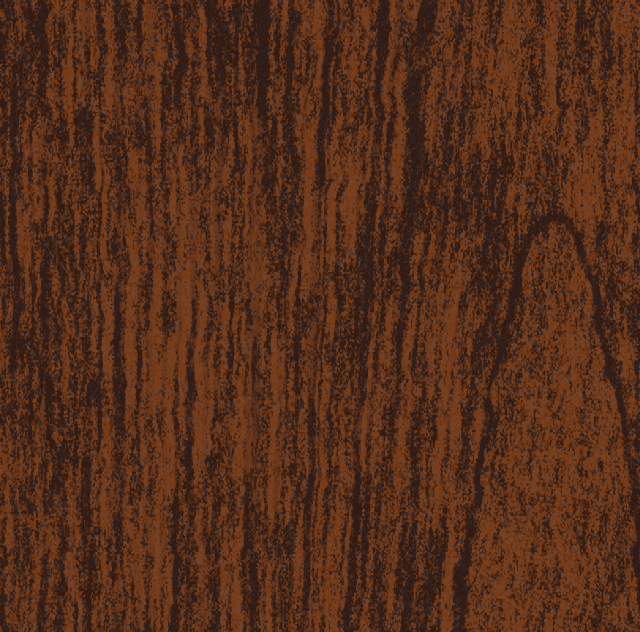
This texture is drawn by a WebGL 2 fragment shader. Its source:

```glsl
#version 300 es
precision highp float;
// Dark stained wood: leaning vertical growth lines on the left and a pointed
// cathedral arch on the right, over stretched streaks and fine pore speckle.
// Smooth cellular noise gives a density that blends dark pores and warm wood.
uniform vec2 u_resolution;
out vec4 fragColor;

vec3 hash3(vec2 p) {
    vec3 q = fract(p.xyx * vec3(0.1031, 0.1030, 0.0973));
    q += dot(q, q.yxz + 33.33);
    return fract((q.xxy + q.yzz) * q.zyx);
}

// Cellular noise: random cell values blended by distance to jittered points
float cellNoise(vec2 p) {
    vec2 cell = floor(p), local = fract(p);
    float sum = 0.0, total = 0.0;
    for (int j = -1; j <= 1; j++) {
        for (int i = -1; i <= 1; i++) {
            vec2 offset = vec2(i, j);
            vec3 rnd = hash3(cell + offset + 17.0);
            vec2 d = offset + 0.15 + 0.7 * rnd.xy - local;
            float weight = exp(-6.0 * dot(d, d));
            sum += weight * rnd.z;
            total += weight;
        }
    }
    return sum / total;
}

// Jittered dark lines along the grain, swelling and fading with height
float growthLines(float grain, float y, float pitch, float width) {
    float ink = 0.0;
    for (int i = -1; i <= 1; i++) {
        float id = floor(grain / pitch) + float(i);
        vec3 rnd = hash3(vec2(id + 40.0, pitch * 900.0));
        float centre = (id + 0.2 + 0.6 * rnd.x) * pitch;
        float swell = 0.72 + 0.28 * sin(y * (4.0 + 8.0 * rnd.y) + 6.28 * rnd.z);
        float halfWidth = width * (0.65 + 0.7 * rnd.y);
        float line = 1.0 - smoothstep(0.25 * halfWidth, halfWidth, abs(grain - centre));
        ink = max(ink, line * swell * (0.45 + 0.55 * rnd.z));
    }
    return ink;
}

// Signed distance to a parabola opening downwards, positive inside
float archDistance(vec2 p) {
    vec2 d = p - vec2(0.877, 0.657);
    return (-d.y - d.x * d.x / 0.0342) / length(vec2(2.0 * d.x / 0.0342, 1.0));
}

void main() {
    vec2 p = gl_FragCoord.xy / u_resolution.y;

    // Grain coordinate: lean grows to the right, then straightens by the arch
    float lean = 0.3 * pow(min(p.x, 0.7), 3.0) * (1.0 - smoothstep(0.7, 0.95, p.x));
    float wobble = 0.007 * (cellNoise(p * vec2(22.0, 30.0)) - 0.5)
                 + 0.0015 * sin(p.y * 19.0 + p.x * 25.0);
    float grain = p.x - lean * (p.y - 0.5) + wobble;

    // Streaks at three lengths, and speckle of single pores
    float broad = cellNoise(vec2(grain * 55.0, p.y * 5.0)) - 0.5;
    float streak = cellNoise(vec2(grain * 130.0 + 7.0, p.y * 17.0)) - 0.5;
    float fleck = cellNoise(vec2(grain * 230.0, p.y * 65.0 + 9.0)) - 0.5;
    float speckle = cellNoise(p * vec2(400.0, 300.0)) - 0.5;
    float cloud = cellNoise(p * vec2(7.0, 5.0) + 3.0) - 0.5;

    // Growth lines fade out towards the arch
    float leftSide = 1.0 - smoothstep(0.66, 0.76, grain);
    float ink = growthLines(grain, p.y, 0.054, 0.0085) * leftSide;
    ink = max(ink, 0.7 * growthLines(grain, p.y, 0.021, 0.0055) * leftSide);

    // Arch: a dark rim with a soft halo on its outer side
    float arch = archDistance(p + vec2(wobble * 1.5, 0.0));
    float patchy = 0.85 + 0.6 * broad;
    float rim = (1.0 - smoothstep(0.002, 0.009, abs(arch))) * patchy;
    float halo = smoothstep(-0.045, -0.002, arch) * (1.0 - smoothstep(-0.002, 0.006, arch));
    float inside = smoothstep(0.0, 0.03, arch);
    ink = max(ink, 0.9 * rim);

    // Wood density: 0 is dark pore, 1 is bare warm wood
    float tone = 0.66 + 0.22 * cloud
               + broad * mix(0.75, 0.3, inside) + streak * mix(0.85, 0.6, inside)
               + 0.75 * fleck + 1.15 * speckle;
    tone += 0.06 * inside - 0.22 * halo - 0.82 * ink;
    tone += 0.07 * exp(-pow((p.x - 0.35) / 0.18, 2.0));
    tone -= 0.12 * (1.0 - smoothstep(0.0, 0.2, p.x)) + 0.1 * smoothstep(0.75, 1.0, p.y);
    tone = smoothstep(-0.1, 1.1, tone);

    // Warm ramp, greyish sheen on scattered grains, cool cores in the lines
    vec3 color = mix(vec3(0.195, 0.100, 0.060), vec3(0.470, 0.230, 0.085), tone);
    float sheen = smoothstep(0.35, 0.68, cellNoise(p * vec2(310.0, 260.0) + 50.0));
    color += vec3(-0.010, 0.028, 0.062) * sheen;
    color = mix(color, vec3(0.185, 0.105, 0.095), 0.4 * ink);
    fragColor = vec4(color, 1.0);
}
```
